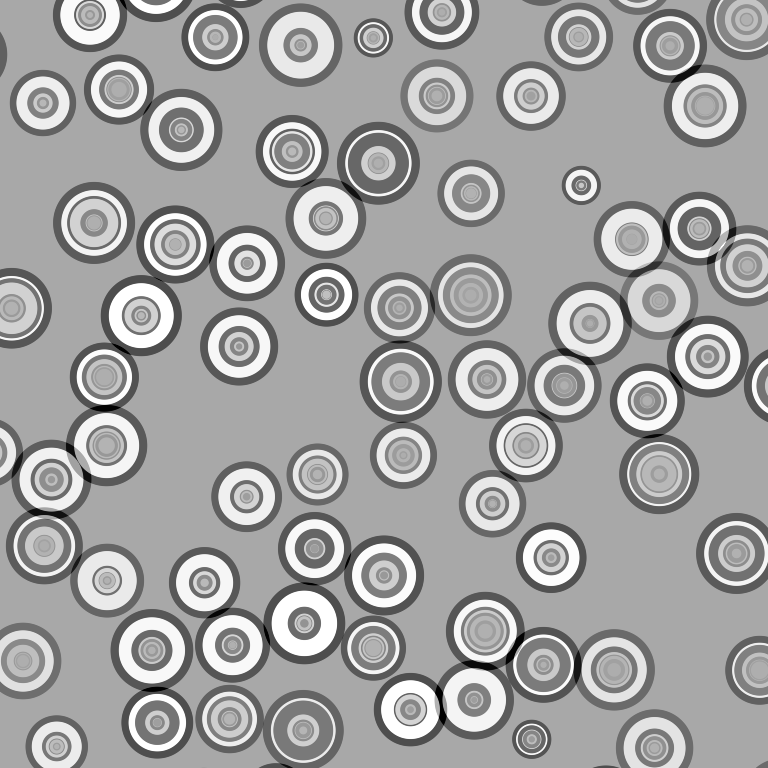
This pattern is drawn by a three.js fragment shader. Its source:

```glsl
// Scattered grey discs made of concentric light and dark rings on a flat ground.
// Jittered grid sites are pushed apart twice, then every disc adds its rings
// as a signed offset, so that crossing dark rims sum to black.

varying vec2 vUv;

const float CELLS = 9.0;

float hash(vec2 cell, float seed) {
  return fract(sin(dot(cell, vec2(127.1, 311.7)) + seed * 74.7) * 43758.5453);
}

// Random site in a cell; empty cells are moved out of reach.
vec2 jitteredSite(vec2 cell) {
  vec2 jitter = vec2(hash(cell, 1.0), hash(cell, 2.0)) - 0.5;
  float empty = step(hash(cell, 3.0), 0.09);
  return 0.5 + 0.9 * jitter + 60.0 * empty;
}

// Half of the shift that brings two close sites to the wanted spacing.
vec2 push(vec2 site, vec2 other) {
  vec2 away = site - other;
  float gap = length(away);
  return away / max(gap, 0.001) * 0.5 * max(0.87 - gap, 0.0);
}

// Signed brightness of one disc at a distance from its centre.
float ringedDisc(float dist, vec2 cell) {
  float radius = mix(0.35, 0.49, sqrt(hash(cell, 4.0)));
  if (hash(cell, 5.0) < 0.04) radius = 0.23;
  float level = -mix(0.18, 0.36, sqrt(hash(cell, 6.0)));
  float value = 0.0;
  for (int k = 0; k < 8; k++) {
    float seed = 10.0 + float(k);
    value = mix(value, level, smoothstep(-0.007, 0.007, radius - dist));
    // Fixed share for the rim, then random rings that fade inwards.
    if (k == 0) {
      radius *= 0.8;
      level *= -0.97;
    } else {
      radius *= mix(0.5, 0.94, hash(cell, seed));
      level *= -mix(0.5, 0.9, hash(cell, seed + 20.0));
    }
    if (radius < 0.03) break;
  }
  return value;
}

void main() {
  vec2 home = floor(vUv * CELLS);
  vec2 p = vUv * CELLS - home;

  // Raw sites of the surrounding 7 by 7 cells
  vec2 raw[49];
  for (int j = 0; j < 7; j++) {
    for (int i = 0; i < 7; i++) {
      vec2 offset = vec2(float(i), float(j)) - 3.0;
      raw[7 * j + i] = offset + jitteredSite(home + offset);
    }
  }

  // First spreading pass on the inner 5 by 5
  vec2 spread[25];
  for (int j = 0; j < 5; j++) {
    for (int i = 0; i < 5; i++) {
      vec2 site = raw[7 * (j + 1) + i + 1];
      vec2 shift = vec2(0.0);
      for (int b = 0; b < 3; b++) {
        for (int a = 0; a < 3; a++) shift += push(site, raw[7 * (j + b) + i + a]);
      }
      spread[5 * j + i] = site + shift;
    }
  }

  // Second pass on the inner 3 by 3, then sum the discs
  float shade = 0.66;
  for (int j = 0; j < 3; j++) {
    for (int i = 0; i < 3; i++) {
      vec2 site = spread[5 * (j + 1) + i + 1];
      if (site.x > 20.0) continue;
      vec2 shift = vec2(0.0);
      for (int b = 0; b < 3; b++) {
        for (int a = 0; a < 3; a++) shift += push(site, spread[5 * (j + b) + i + a]);
      }
      vec2 offset = vec2(float(i), float(j)) - 1.0;
      vec2 middle = offset + 0.5;
      site = middle + clamp(site + shift - middle, -0.51, 0.51);
      shade += ringedDisc(distance(p, site), home + offset);
    }
  }

  gl_FragColor = vec4(vec3(clamp(shade, 0.0, 1.0)), 1.0);
}
```
